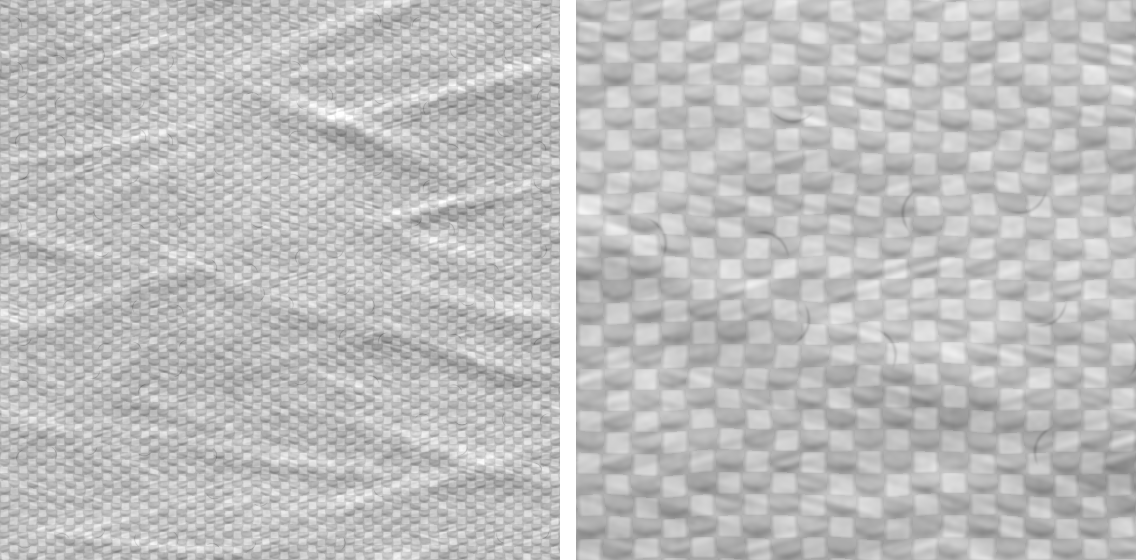
Left, the full canvas; right, a detail of the centre.
Write a WebGL 2 fragment shader that draws this texture.

```glsl
#version 300 es
precision highp float;
// Pale grey plain-weave cloth with slanted fibres, stray hairs and soft creases.
#define THREADS vec2(60.0, 78.0)   // warp and weft threads, both even
#define FIBRES vec2(36.0, 230.0)   // fibre noise cells across and up
#define FIBRE_SHEAR 70.0           // whole number, sets the fibre slant
#define FIBRE_DEPTH 0.15
#define FOLDS 36
#define FOLD_DEPTH 0.125
#define HAIR_GRID 14.0
#define HAIR_DEPTH 0.10
#define BASE_TONE 0.722
#define BLOCK_LIGHT 0.085
#define SHADOW_DEPTH 0.10

uniform vec2 u_resolution;
out vec4 fragColor;

float hash(vec2 p) {
  vec3 q = fract(p.xyx * 0.1031);
  q += dot(q, q.yzx + 33.33);
  return fract((q.x + q.y) * q.z);
}

float bell(float x) { return exp(-x * x); }

// Value noise that wraps after a whole number of cells.
float noise(vec2 p, vec2 period) {
  vec2 i = floor(p), f = fract(p);
  f = f * f * (3.0 - 2.0 * f);
  vec2 a = mod(i, period), b = mod(i + 1.0, period);
  return mix(mix(hash(a), hash(vec2(b.x, a.y)), f.x),
             mix(hash(vec2(a.x, b.y)), hash(b), f.x), f.y);
}

// Noise slanted by a whole number of cells, so it still wraps.
float slantedNoise(vec2 uv, vec2 cells, float shear) {
  return noise(vec2(uv.x, uv.y + uv.x * shear / cells.y) * cells, cells);
}

// Light warp blocks alternating with weft arcs that cast a shadow below.
float weave(vec2 uv) {
  vec2 wobble = vec2(noise(uv * vec2(20.0, 39.0), vec2(20.0, 39.0)),
                     noise(uv * vec2(30.0, 26.0) + 0.5, vec2(30.0, 26.0))) - 0.5;
  vec2 q = uv * THREADS + wobble * vec2(0.22, 0.3);
  vec2 cell = floor(q), f = fract(q) - 0.5;
  float variation = hash(mod(cell, THREADS) + 7.0) - 0.5;
  if (mod(cell.x + cell.y, 2.0) < 0.5) {
    vec2 d = abs(f) - vec2(0.28, 0.36);
    float dist = length(max(d, 0.0)) - 0.10;
    float block = 1.0 - smoothstep(-0.08, 0.12, dist);
    return block * (BLOCK_LIGHT + 0.03 * variation) - 0.022 * (1.0 - block);
  }
  float arc = -0.30 + 0.75 * f.x * f.x;
  float shadow = bell((f.y - arc) / 0.19) * (1.0 - 0.9 * abs(f.x));
  float sheen = bell((f.y - 0.2) / 0.24);
  return 0.018 * sheen - 0.012 - shadow * (SHADOW_DEPTH + 0.04 * variation);
}

// Two crossing fibre directions, one dominating in each region.
float fibres(vec2 uv) {
  float region = smoothstep(0.3, 0.7, noise(uv * vec2(12.0, 30.0), vec2(12.0, 30.0)));
  float falling = slantedNoise(uv, FIBRES, FIBRE_SHEAR);
  float rising = slantedNoise(uv + 0.37, FIBRES, -FIBRE_SHEAR);
  return mix(falling, rising, region) - 0.5;
}

// Scattered tapering creases: a bright crest over a wider dark valley.
float folds(vec2 uv) {
  float sum = 0.0;
  for (int i = 0; i < FOLDS; i++) {
    float id = float(i) + 1.0;
    vec2 centre = vec2(hash(vec2(id, 3.0)), (id + hash(vec2(id, 11.0))) / float(FOLDS));
    float slope = mix(0.10, 0.42, hash(vec2(id, 19.0)));
    slope *= hash(vec2(id, 29.0)) < 0.5 ? -1.0 : 1.0;
    float reach = mix(0.16, 0.38, hash(vec2(id, 37.0)));
    float width = mix(0.007, 0.016, hash(vec2(id, 43.0)));
    float strength = mix(0.3, 1.0, hash(vec2(id, 53.0)));
    float bend = 0.05 * (hash(vec2(id, 61.0)) - 0.5);
    vec2 d = fract(uv - centre + 0.5) - 0.5;
    float along = d.x / reach;
    float across = (d.y - slope * d.x - bend * along * along) / width;
    float taper = 1.0 - smoothstep(0.0, 1.0, abs(along));
    sum += taper * strength * (bell(across) - 0.65 * bell((across + 2.3) / 1.8));
  }
  return sum;
}

// One short curved loose hair in some cells of a grid.
float hairs(vec2 uv) {
  vec2 q = uv * HAIR_GRID, cell = mod(floor(q), HAIR_GRID);
  float angle = 6.2832 * hash(cell + 71.0);
  vec2 centre = 0.3 + 0.4 * vec2(hash(cell + 83.0), hash(cell + 97.0));
  vec2 d = mat2(cos(angle), -sin(angle), sin(angle), cos(angle)) * (fract(q) - centre);
  float line = bell((d.y - 2.5 * d.x * d.x) / 0.016);
  return line * (1.0 - smoothstep(0.10, 0.2, abs(d.x))) * step(0.45, hash(cell + 113.0));
}

void main() {
  vec2 uv = gl_FragCoord.xy / u_resolution;
  float swell = slantedNoise(uv, vec2(3.0, 9.0), 2.0)
              + slantedNoise(uv + 0.21, vec2(4.0, 12.0), -3.0) - 1.0;
  float grain = noise(uv * 256.0, vec2(256.0)) - 0.5;
  float tone = BASE_TONE + weave(uv) + FIBRE_DEPTH * fibres(uv);
  tone += FOLD_DEPTH * folds(uv) + 0.06 * swell + 0.03 * grain;
  tone -= HAIR_DEPTH * hairs(uv);
  fragColor = vec4(vec3(clamp(tone, 0.0, 1.0)), 1.0);
}
```
